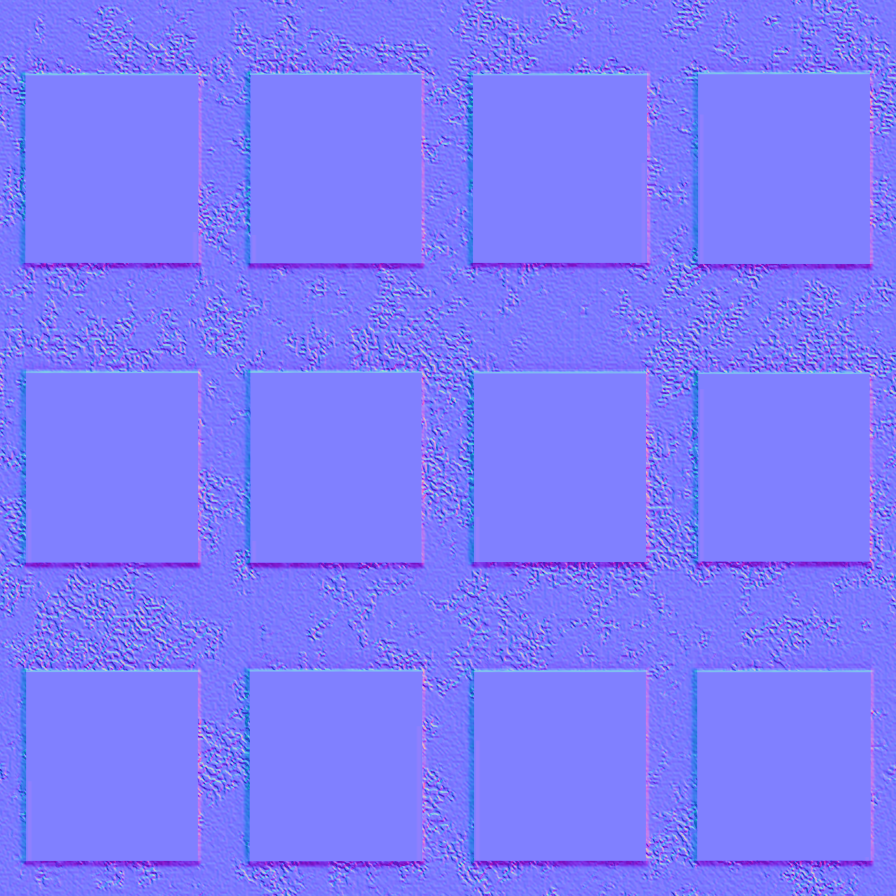
A WebGL 2 fragment shader for this texture map:

```glsl
#version 300 es
precision highp float;
// Tangent-space normal map of raised rectangular panels on rough plaster.
// Bevel bands and a finite-differenced noise height field give a surface
// tilt, which is then encoded as a normal colour. The plaster tiles.
#define GRID vec2(4.0, 3.0)
#define PANEL_HALF vec2(0.0964, 0.1058)
#define PANEL_CENTRE vec2(0.5, 0.436)
#define EDGE_JITTER 0.002
#define LEFT_WIDTH 0.0075
#define RIGHT_WIDTH 0.0042
#define BOTTOM_WIDTH 0.0075
#define TOP_WIDTH 0.0030
#define GRAIN_STEP 0.0011
#define FLAKE_DEPTH 0.72
#define GRAIN_DEPTH 0.24
#define DIAGONAL_LEAN 0.35

uniform vec2 u_resolution;
out vec4 fragColor;

float hash(vec2 p) {
  return fract(sin(dot(p, vec2(127.1, 311.7))) * 43758.5453);
}

// Value noise that wraps after the given number of cells.
float noise(vec2 uv, float cells) {
  vec2 p = uv * cells;
  vec2 i = floor(p);
  vec2 f = fract(p);
  f = f * f * (3.0 - 2.0 * f);
  vec2 a = mod(i, cells);
  vec2 b = mod(i + 1.0, cells);
  float low = mix(hash(a), hash(vec2(b.x, a.y)), f.x);
  float high = mix(hash(vec2(a.x, b.y)), hash(b), f.x);
  return mix(low, high, f.y);
}

// Ragged flakes of plaster, before masking into patches.
float flakes(vec2 uv) {
  float n = 0.15 * noise(uv, 113.0) + 0.35 * noise(uv, 271.0) + 0.50 * noise(uv, 409.0);
  return smoothstep(0.36, 0.64, n);
}

// Clusters and thin branching trails where the plaster has flaked.
float patches(vec2 uv) {
  float n = 0.30 * noise(uv, 13.0) + 0.35 * noise(uv, 37.0) + 0.35 * noise(uv, 89.0);
  float vein = 1.0 - abs(2.0 * noise(uv + 0.37, 23.0) - 1.0);
  return smoothstep(0.40, 0.66, n + 0.10 * (vein - 0.5));
}

vec2 plasterTilt(vec2 uv) {
  vec2 dx = vec2(GRAIN_STEP, 0.0);
  vec2 dy = dx.yx;
  vec2 flakeSlope = vec2(flakes(uv - dx) - flakes(uv + dx), flakes(uv - dy) - flakes(uv + dy));
  vec2 grainSlope = vec2(noise(uv - dx, 397.0) - noise(uv + dx, 397.0),
                         noise(uv - dy, 397.0) - noise(uv + dy, 397.0));
  vec2 tilt = FLAKE_DEPTH * patches(uv) * flakeSlope + GRAIN_DEPTH * grainSlope;
  return mix(tilt, vec2(0.6 * (tilt.x + tilt.y)), DIAGONAL_LEAN);
}

// Solid strip from d = 0 to d = width, with soft ends.
float band(float d, float width, float aa) {
  return smoothstep(-aa, aa, d) * (1.0 - smoothstep(0.45 * width, width + aa, d));
}

// Faint slope fading away outside an edge.
float halo(float d) {
  return step(0.0, d) * exp(-d / 0.007);
}

vec2 bevelTilt(vec2 q, vec2 halfSize, float seed, vec2 uv, float aa) {
  vec2 span = 1.0 - smoothstep(vec2(0.0), vec2(0.005), abs(q) - halfSize);
  float left = -halfSize.x - q.x;
  float right = q.x - halfSize.x;
  float bottom = -halfSize.y - q.y;
  float top = q.y - halfSize.y;
  float wear = 0.75 + 0.5 * noise(uv, 97.0);
  vec2 tilt = vec2(0.0);
  tilt.x -= span.y * wear * (0.40 * band(left, LEFT_WIDTH, aa) + 0.16 * halo(left));
  tilt.x += span.y * wear * (0.42 * band(right, RIGHT_WIDTH, aa) + 0.06 * halo(right));
  tilt.y -= span.x * wear * (0.55 * band(bottom, BOTTOM_WIDTH, aa) + 0.14 * halo(bottom));
  tilt.y += span.x * wear * 0.48 * band(top + 0.5 * TOP_WIDTH, TOP_WIDTH, aa);
  tilt.y -= span.x * 0.18 * halo(top - TOP_WIDTH);

  // Worn inner lip, of a different length and side on each panel.
  float side = seed < 0.5 ? left : right;
  float lip = band(-side - 0.002, 0.005, aa) * step(top, 0.0) * step(bottom, 0.0);
  float reach = halfSize.y * (2.0 * fract(seed * 7.3) - 1.0);
  tilt.x += 0.12 * lip * (1.0 - smoothstep(reach - aa, reach + aa, q.y));
  return tilt;
}

void main() {
  vec2 uv = gl_FragCoord.xy / u_resolution;
  float aa = 0.75 / min(u_resolution.x, u_resolution.y);

  // Panel grid, with slightly uneven sizes.
  vec2 id = floor(uv * GRID);
  float seed = hash(id + 3.0);
  vec2 q = (fract(uv * GRID) - PANEL_CENTRE) / GRID;
  vec2 jitter = vec2(seed, hash(id + 17.0)) - 0.5;
  vec2 halfSize = PANEL_HALF + EDGE_JITTER * jitter;
  vec2 outside = abs(q) - halfSize;
  float ground = smoothstep(-aa, aa, max(outside.x, outside.y));

  // Combine slopes and encode the normal.
  vec2 tilt = ground * plasterTilt(uv) + bevelTilt(q, halfSize, seed, uv, aa);
  tilt -= vec2(0.03, 0.05) * ground;
  tilt *= min(1.0, 0.85 / max(length(tilt), 0.001));
  vec3 normal = vec3(tilt, sqrt(1.0 - dot(tilt, tilt)));
  fragColor = vec4(0.5 + 0.5 * normal, 1.0);
}
```
